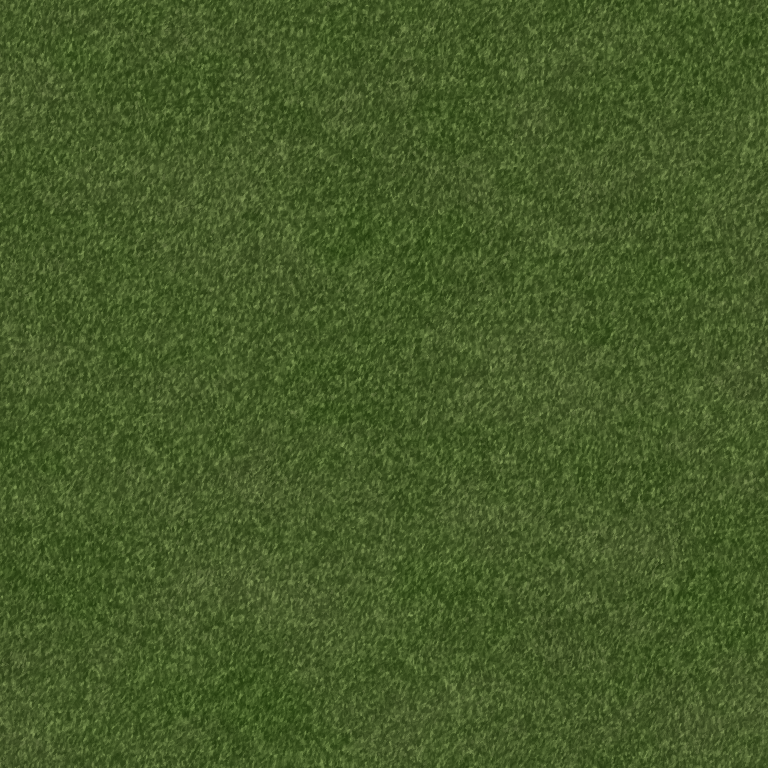
Give the GLSL for this texture, as a three.js fragment shader.

```glsl
// Mown lawn seen from above: fine short grass blades with faint pale and dark patches.
varying vec2 vUv;

const vec3 LAWN_GREEN = vec3(0.264, 0.342, 0.153);
const vec3 LIGHT_STEP = vec3(0.95, 1.0, 0.71);
const vec3 DRY_TINT = vec3(0.032, 0.004, 0.034);
const vec3 STRAW = vec3(0.50, 0.55, 0.35);

vec3 hash3(vec2 cell, float seed) {
  vec3 q = fract(vec3(cell.xyx) * vec3(0.1031, 0.1030, 0.0973) + seed * 0.173);
  q += dot(q, q.yxz + 33.33);
  return fract((q.xxy + q.yzz) * q.zyx);
}

// Smooth cellular noise: each seed owns a random shade from -0.5 to 0.5.
float cellShade(vec2 p, float crispness, float seed) {
  vec2 cell = floor(p);
  vec2 local = p - cell;
  float shade = 0.0;
  float total = 0.0;
  for (int y = -1; y <= 1; y++) {
    for (int x = -1; x <= 1; x++) {
      vec2 offset = vec2(float(x), float(y));
      vec3 rnd = hash3(cell + offset + 700.0, seed);
      vec2 d = offset + rnd.xy - local;
      float weight = exp(-crispness * dot(d, d));
      shade += weight * (rnd.z - 0.5);
      total += weight;
    }
  }
  return shade / max(total, 1e-5);
}

// Cells stretched along the lean angle read as single blades.
float blades(vec2 p, float lean, vec2 density, float seed) {
  vec2 along = vec2(cos(lean), sin(lean));
  vec2 across = vec2(along.y, -along.x);
  return cellShade(vec2(dot(p, across), dot(p, along)) * density, 11.0, seed);
}

// Layered sines bend the blade direction slightly from place to place.
vec2 sway(vec2 p) {
  vec2 bend = sin(p.yx * vec2(19.0, 23.0) + 3.0 * sin(p * 7.0));
  return 0.002 * bend + 0.001 * sin(p.yx * 61.0 + 2.0 * sin(p * 29.0));
}

float patches(vec2 p, float seed) {
  float sum = 0.0;
  float gain = 0.5;
  for (int i = 0; i < 4; i++) {
    sum += gain * cellShade(p, 4.0, seed + float(i));
    p = p * 2.1 + 5.3;
    gain *= 0.8;
  }
  return sum;
}

void main() {
  vec2 ground = vUv + sway(vUv);

  // Three tangled layers of blades
  float body = blades(ground, 1.15, vec2(370.0, 165.0), 1.0);
  float upright = blades(ground, 1.65, vec2(380.0, 185.0), 2.0);
  float tips = blades(ground, 0.60, vec2(400.0, 230.0), 3.0);
  float grain = 0.55 * body + 0.45 * upright + 0.4 * tips;

  // Tufts and broad wear
  float tufts = cellShade(ground * vec2(85.0, 105.0), 7.0, 4.0);
  float wear = patches(vUv * vec2(5.0, 8.0), 5.0);
  float dryness = patches(vUv * vec2(5.0, 7.0) + 9.0, 11.0);

  float light = 0.26 * (grain + 0.7 * grain * grain) + 0.035 * tufts + 0.038 * wear;
  vec3 color = LAWN_GREEN + LIGHT_STEP * light;
  color += DRY_TINT * (dryness + 0.5 * wear + 0.2 * grain);

  // Sparse dry blade ends
  float dryEnds = blades(ground, 1.20, vec2(330.0, 190.0), 17.0);
  float straw = smoothstep(0.43, 0.50, dryEnds + 0.15 * dryness);
  color = mix(color, STRAW, 0.35 * straw);

  gl_FragColor = vec4(color, 1.0);
}
```
